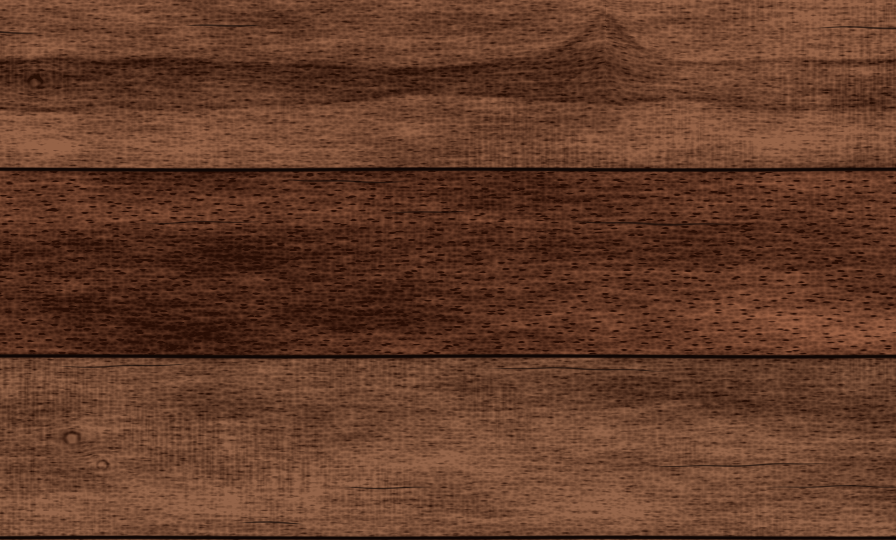
Write a Shadertoy shader that draws this texture.

```glsl
// Three wide weathered planks with dark seams, running left to right.
// Stretched cellular noise makes fibres, pores and saw marks; layered sines
// bend and shade the grain. Knots, cracks and a heartwood band lie on top.

const float ASPECT = 1.662;                        // width over height
const vec3 SEAM_Y = vec3(0.004, 0.340, 0.686);     // lower edge of each plank
const float SEAM_HALF = 0.0031;
const vec3 PLANK_TONE = vec3(0.72, 0.34, 0.84);    // bottom, middle, top
const vec3 PLANK_RED = vec3(0.0, 1.0, 0.3);        // warmth of each plank
const vec3 DARK_WOOD = vec3(0.275, 0.154, 0.097);
const vec3 LIGHT_WOOD = vec3(0.52, 0.345, 0.247);
const vec3 RED_TINT = vec3(1.04, 0.96, 0.93);
const vec3 GAP_COLOR = vec3(0.06, 0.025, 0.015);
const float BROAD = 0.36;                          // slow tone changes
const float FINE = 0.66;                           // thin fibres
const float PORES = 0.55;                          // short dark flecks
const vec3 KNOTS[3] = vec3[3](                     // x, y, radius
    vec3(0.065, 0.848, 0.012), vec3(0.134, 0.188, 0.014), vec3(0.190, 0.139, 0.010));
const vec2 CRACK_CELL = vec2(0.42, 0.057);
const float CRACK_CHANCE = 0.17;
const float CRACK_HALF = 0.0015;
const float SPIKE_X = 1.125;                       // peak of the heartwood band

vec2 hash2(vec2 p) {
    vec3 q = fract(p.xyx * vec3(0.1031, 0.1030, 0.0973));
    q += dot(q, q.yzx + 33.33);
    return fract((q.xx + q.yz) * q.zy);
}

// Distance to the nearest cell point, centred near zero
float cells(vec2 p) {
    vec2 id = floor(p), f = fract(p);
    float nearest = 4.0;
    for (int k = 0; k < 9; k++) {
        vec2 o = vec2(k % 3 - 1, k / 3 - 1);
        vec2 d = o + hash2(id + o + 50.0) - f;
        nearest = min(nearest, dot(d, d));
    }
    return sqrt(nearest) - 0.45;
}

// Broad drifting variation from layered sines, about -1 to 1
float drift(vec2 p) {
    float sum = 0.0, amp = 0.5;
    for (int i = 0; i < 4; i++) {
        sum += amp * sin(p.x + 1.7 * sin(p.y)) * cos(p.y + 0.6 * p.x);
        p = mat2(1.5, 0.8, -0.8, 1.5) * p + 1.9;
        amp *= 0.6;
    }
    return sum;
}

float bump(float x, float w) { return exp(-x * x / (w * w)); }

// Upper and lower outline of the heartwood band
vec2 bandEdges(float x) {
    float d = x - SPIKE_X;
    float spike = exp(-sqrt(d * d + 0.0002) / (d < 0.0 ? 0.062 : 0.045));
    float wave = 0.003 * sin(9.0 * x) + 0.002 * sin(23.0 * x);
    return vec2(0.886 - 0.018 * bump(x - 0.78, 0.2) + 0.115 * spike + wave,
                0.800 + 0.032 * bump(x - 0.83, 0.2) + 0.012 * bump(x - 1.25, 0.1) - wave);
}

// Tapered hairline splits, at most one per staggered cell
float cracks(vec2 p, float px) {
    p.y += 0.003 * sin(11.0 * p.x) + 0.001 * sin(47.0 * p.x);
    vec2 g = p / CRACK_CELL;
    g.x += hash2(vec2(floor(g.y), 7.0)).x;
    vec2 h = hash2(floor(g) + 21.0), k = hash2(floor(g) + 83.0);
    float u = (fract(g.x) - 0.5) / mix(0.15, 0.48, k.x);
    float dy = abs(fract(g.y) - mix(0.2, 0.8, h.y)) * CRACK_CELL.y;
    float halfWidth = CRACK_HALF * (1.0 - u * u) * mix(0.5, 1.0, k.y);
    float line = 1.0 - smoothstep(-0.6 * px, 0.9 * px, dy - halfWidth);
    return line * step(h.x, CRACK_CHANCE) * smoothstep(1.0, 0.7, abs(u));
}

void mainImage(out vec4 fragColor, in vec2 fragCoord) {
    float px = 1.0 / iResolution.y;
    vec2 p = fragCoord / iResolution.xy * vec2(ASPECT, 1.0);
    int plank = int(step(SEAM_Y.y, p.y) + step(SEAM_Y.z, p.y));
    float top = float(plank == 2), middle = float(plank == 1);
    float tone = PLANK_TONE[plank], seam = 1.0;

    // Grain bends along the band and around the knots
    vec2 edges = bandEdges(p.x), q = p + vec2(3.7 * float(plank), 0.0);
    q.y += 0.006 * drift(vec2(2.5, 9.0) * q);
    q.y -= top * 0.2 * (edges.x - 0.886) * bump(p.y - 0.90, 0.08);
    for (int i = 0; i < 3; i++) {
        vec2 d = p - KNOTS[i].xy;
        float r = length(d * vec2(0.8, 1.0)) / KNOTS[i].z;
        q.y -= 0.5 * d.y * exp(-0.25 * r * r);
        tone += 0.4 * bump(r, 0.5) - bump(r - 0.8, 0.25) * (0.7 + 0.3 * sin(atan(d.y, d.x)));
    }

    // Slow tone changes, fibres from coarse to fine, then pores
    tone += BROAD * (drift(q * vec2(3.0, 11.0)) + drift(q * vec2(1.7, 4.0) + 2.0));
    tone += 0.50 * cells(q * vec2(2.0, 15.0)) + 0.35 * cells(q * vec2(6.0, 55.0));
    tone += FINE * (cells(q * vec2(12.0, 150.0)) + cells(q * vec2(95.0, 170.0)));
    tone -= PORES * (1.0 + middle) * smoothstep(-0.22, -0.40, cells(q * vec2(24.0, 95.0)));

    // Upright saw marks in patches
    float sawPatch = smoothstep(-0.2, 0.6, drift(q * vec2(5.0, 9.0) + 4.0));
    tone += (0.18 + 0.42 * sawPatch) * (1.0 - 0.5 * middle) * cells(p * vec2(145.0, 10.0));

    // Heartwood band: darker inside, with dark soft outlines
    float slope = (bandEdges(p.x + 0.003).x - edges.x) / 0.003;
    float upper = (edges.x - p.y) / sqrt(1.0 + slope * slope), lower = p.y - edges.y;
    float inside = smoothstep(-0.008, 0.008, upper) * smoothstep(-0.008, 0.008, lower);
    float outline = bump(upper, 0.006) + 0.8 * bump(lower, 0.006);
    tone -= top * (0.48 * inside * smoothstep(0.98, 0.90, p.y) + 0.42 * outline);
    tone += top * 0.14 * smoothstep(0.80, 0.74, p.y);

    // Seams with a worn, shaded edge
    for (int i = 0; i < 3; i++)
        seam = min(seam, abs(p.y - SEAM_Y[i] - 0.0008 * sin(7.0 * p.x + float(i))));
    tone -= 0.35 * exp(-seam / 0.009);

    vec3 color = mix(DARK_WOOD, LIGHT_WOOD, clamp(tone, -0.5, 1.25));
    color *= mix(vec3(1.0), RED_TINT, PLANK_RED[plank]);
    color = mix(color, GAP_COLOR, 0.7 * cracks(p, px));
    color = mix(color, GAP_COLOR, 1.0 - smoothstep(-px, px, seam - SEAM_HALF));
    fragColor = vec4(color, 1.0);
}
```
